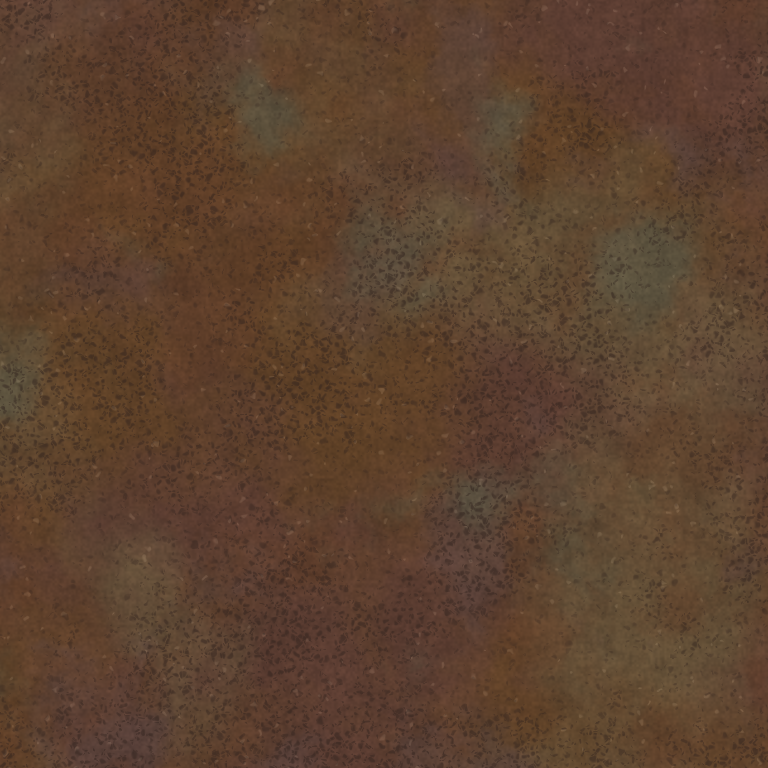
This texture is drawn by a Shadertoy shader. Its source:

```glsl
float hash(vec2 p) {
    vec3 q = fract(p.xyx * 0.1031);
    q += dot(q, q.yzx + 33.33);
    return fract((q.x + q.y) * q.z);
}

float noise(vec2 p) {
    vec2 cell = floor(p), f = fract(p);
    f = f * f * (3.0 - 2.0 * f);
    return mix(mix(hash(cell), hash(cell + vec2(1, 0)), f.x),
               mix(hash(cell + vec2(0, 1)), hash(cell + vec2(1, 1)), f.x), f.y);
}

float fbm(vec2 p) {
    float sum = 0.0, weight = 0.5;
    for (int i = 0; i < 6; i++) {
        sum += weight * noise(p);
        p = mat2(1.6, 1.2, -1.2, 1.6) * p + 17.3;
        weight *= 0.54;
    }
    return sum / 1.06;
}

// Cellular pits: one jittered spot of random size per cell
float pits(vec2 p, float density) {
    vec2 cell = floor(p);
    float cover = 0.0;
    for (int y = -1; y <= 1; y++)
    for (int x = -1; x <= 1; x++) {
        vec2 id = cell + vec2(x, y);
        vec2 centre = id + vec2(hash(id + 3.1), hash(id + 71.7));
        float radius = mix(0.2, 0.55, hash(id + 29.3));
        float present = step(hash(id + 113.9), density);
        float spot = 1.0 - smoothstep(radius * 0.4, radius + 0.15, length(p - centre));
        cover = max(cover, present * spot);
    }
    return cover;
}

// Soft round region used to bias the stains
float region(vec2 p, vec2 centre, float size) {
    vec2 d = (p - centre) / size;
    return exp(-dot(d, d));
}

void mainImage(out vec4 fragColor, in vec2 fragCoord) {
    vec2 p = fragCoord / iResolution.y;
    vec2 warped = p + 0.06 * (vec2(fbm(p * 7.0), fbm(p * 7.0 + 40.0)) - 0.5);

    // Broad stains
    float ochreBias = region(p, vec2(0.3, 0.7), 0.38);
    float oliveBias = region(p, vec2(0.72, 0.64), 0.28) + 0.9 * region(p, vec2(0.86, 0.26), 0.2);
    float ochre = smoothstep(0.42, 0.78, fbm(warped * 4.0 + 5.0) + 0.3 * ochreBias);
    float olive = smoothstep(0.47, 0.84, fbm(warped * 4.5 + 23.0) + 0.25 * oliveBias);
    float verdigris = smoothstep(0.6, 0.85, fbm(warped * 6.0 + 61.0) + 0.2 * region(p, vec2(0.85, 0.67), 0.1));
    float mauve = smoothstep(0.54, 0.74, fbm(warped * 6.5 + 87.0)) * (1.0 - 0.6 * ochreBias);
    float rust = smoothstep(0.5, 0.72, fbm(warped * 7.0 + 131.0));

    vec3 color = mix(vec3(0.352, 0.234, 0.191), vec3(0.368, 0.251, 0.148), ochre);
    color = mix(color, vec3(0.388, 0.318, 0.222), 0.85 * olive);
    color = mix(color, vec3(0.355, 0.225, 0.145), 0.5 * rust);
    color = mix(color, vec3(0.345, 0.262, 0.243), 0.65 * mauve);
    color = mix(color, vec3(0.345, 0.330, 0.258), 0.7 * verdigris);

    // Mottling, fine grain and a faint woven streak
    float mottle = fbm(p * 22.0 + 9.0) - 0.5;
    float grain = noise(p * 190.0) + noise(p * 330.0 + 50.0) - 1.0;
    float weave = noise(p * vec2(240.0, 45.0)) + noise(p * vec2(45.0, 240.0) + 30.0) - 1.0;
    color *= 1.02 + 0.22 * mottle + 0.10 * grain + 0.05 * weave;

    // Dark pits gathered in worn patches
    float wear = smoothstep(0.38, 0.68, fbm(p * 8.0 + 201.0) + 0.08 * oliveBias);
    vec2 ragged = p + 0.006 * (vec2(noise(p * 160.0), noise(p * 160.0 + 90.0)) - 0.5);
    float dark = max(pits(ragged * 130.0, 0.05 + 0.3 * wear),
                     0.8 * pits(ragged * 210.0 + 37.0, 0.06 + 0.3 * wear));
    color = mix(color, vec3(0.19, 0.135, 0.115), dark * (0.28 + 0.22 * wear));

    // Sparse pale flecks
    color += vec3(0.075, 0.07, 0.06) * pits(ragged * 150.0 + 400.0, 0.025);
    fragColor = vec4(color, 1.0);
}
```
